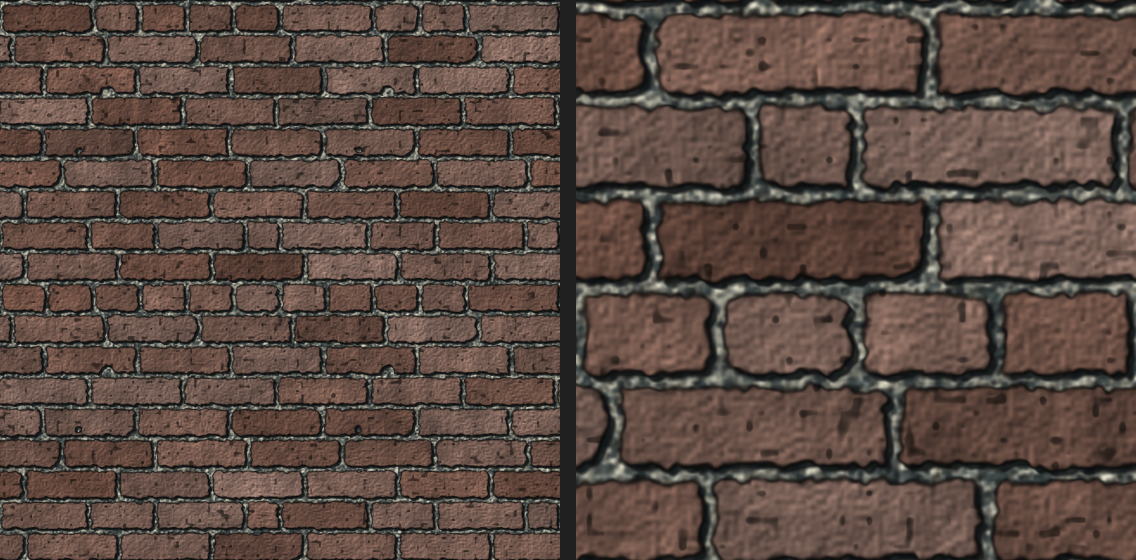
Left: the whole. Right: its middle third, enlarged.
Reproduce this texture procedurally as a WebGL 1 fragment shader.

```glsl
precision highp float;
// Weathered brown brick wall: 18 courses of 6 bricks, rough grey mortar, chipped corners.
uniform vec2 u_resolution;

float hash(vec2 p) {
  return fract(sin(dot(p, vec2(127.1, 311.7))) * 43758.5453);
}

// Value noise with f cells per course, wrapping over the 18-unit canvas
float noise(vec2 p, float f) {
  p *= f;
  vec2 i = floor(p), t = fract(p);
  t = t * t * (3.0 - 2.0 * t);
  vec2 a = mod(i, 18.0 * f), b = mod(i + 1.0, 18.0 * f);
  return mix(mix(hash(a), hash(vec2(b.x, a.y)), t.x),
             mix(hash(vec2(a.x, b.y)), hash(b), t.x), t.y);
}

float relief(vec2 q) {
  return 0.55 * noise(q, 9.0) + 0.6 * noise(q, 18.0);
}

// Sideways shift of each course, in brick lengths
float courseShift(float row) {
  return row < 0.5 ? 0.0 : row < 1.5 ? 0.13 : row < 2.5 ? 0.47
       : row < 3.5 ? 0.96 : row < 4.5 ? 0.46 : row < 5.5 ? 0.66
       : row < 6.5 ? 0.26 : row < 7.5 ? 0.0 : 0.27;
}

// Returns distance to the brick edge (negative inside) and the brick id
vec3 wall(vec2 q) {
  q += 0.07 * (vec2(noise(q, 4.0), noise(q + 7.0, 4.0)) - 0.5);
  q.y -= 0.07;
  float course = mod(floor(q.y), 18.0);
  float row = mod(course, 9.0);
  float x = q.x / 3.0 - courseShift(row);
  float i = floor(x);
  vec2 ends = vec2(i, i + 1.0);

  // One course mixes half bricks, another has uneven lengths
  if (row < 0.5 && hash(vec2(mod(i, 6.0), course + 3.0)) > 0.4) {
    ends = x - i < 0.5 ? vec2(i, i + 0.5) : vec2(i + 0.5, i + 1.0);
  } else if (abs(row - 7.0) < 0.5) {
    float t = mod(x, 3.0);
    ends = t < 0.95 ? vec2(0.0, 0.95) : t < 1.67 ? vec2(0.95, 1.67)
         : t < 2.63 ? vec2(1.67, 2.63) : vec2(2.63, 3.0);
    ends += x - t;
  }
  vec2 id = vec2(mod(floor(ends.x * 4.0 + 0.5), 24.0), course);
  vec2 p = vec2((x - 0.5 * (ends.x + ends.y)) * 3.0, fract(q.y) - 0.5);

  // Rounded box, with a large chip on some lower right corners
  float corner = 0.07 + 0.14 * pow(hash(mod(id, vec2(12.0, 9.0)) + 5.0), 4.0);
  bool chipped = row > 0.5 && mod(row, 4.0) < 1.5
    && abs(mod(i + 1.0, 3.0) - floor((8.0 - row) * 0.3)) < 0.5;
  if (chipped && p.x > 0.0 && p.y > 0.0) corner = 0.37;
  vec2 size = vec2((ends.y - ends.x) * 1.5 - 0.085, 0.415);
  vec2 e = abs(p) - size + corner;
  float d = length(max(e, 0.0)) + min(max(e.x, e.y), 0.0) - corner;

  // Bites and pits in two of the courses
  if (mod(i, 3.0) < 0.5 && (abs(row - 2.0) < 0.5 || abs(row - 4.0) < 0.5)) {
    vec2 bite = vec2(1.44 - 0.45 * row, 0.65 - 0.1 * row);
    d = max(d, 0.4 - 0.075 * row - length(p - bite));
  }
  d += 0.07 * (noise(q, 10.0) - 0.5);
  return vec3(d, id);
}

void main() {
  vec2 uv = gl_FragCoord.xy / u_resolution;
  vec2 q = vec2(uv.x, 1.0 - uv.y) * 18.0;
  float soft = max(0.02, 12.0 / u_resolution.y);
  vec3 brick = wall(q);
  float d = brick.x;

  // Light falls from the upper left
  float grit = relief(q) - relief(q - vec2(0.04));
  float shadow = 1.0 - smoothstep(-0.03, 0.04, wall(q - vec2(0.07, 0.065)).x);

  // Brick face: tint per brick, stains, vertical streaks and grain
  float tone = hash(brick.yz);
  vec3 face = mix(vec3(0.40, 0.285, 0.24), vec3(0.46, 0.37, 0.335), tone);
  face *= 0.86 + 0.2 * hash(brick.zy + 31.0);
  face *= 0.8 + 0.22 * noise(q, 1.0) + 0.2 * noise(q, 3.0);
  face *= 0.95 + 0.12 * noise(vec2(q.x, brick.z), 5.0);
  face *= 1.0 + 0.5 * grit;
  face *= 1.0 - 0.5 * smoothstep(0.78, 0.95, noise(q + 4.0, 7.0));

  // Mortar: coarse pale grains over blue-grey, in the shade of the bricks
  float grain = 0.5 * noise(q + 2.0, 8.0) + 0.5 * noise(q, 17.0);
  vec3 mortar = mix(vec3(0.22, 0.25, 0.25), vec3(0.64, 0.63, 0.57), smoothstep(0.2, 0.8, grain));
  mortar *= 1.0 + 0.8 * grit;
  mortar = mix(mortar, vec3(0.06, 0.075, 0.08), 0.88 * shadow);

  // Dark worn outline where the two meet
  vec3 color = mix(face, mortar, smoothstep(-soft, soft, d));
  color *= 1.0 - 0.62 * exp(-d * d * 900.0);
  gl_FragColor = vec4(clamp(color, 0.0, 1.0), 1.0);
}
```
